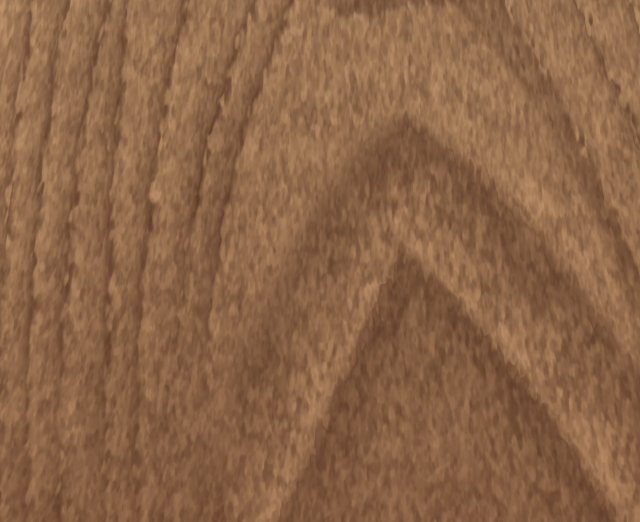
Write a Shadertoy shader that draws this texture.

```glsl
// Flat-sawn brown wood: nested pointed arches, with curved growth lines either side.
// Edges are analytic curves whose distance is frayed by soft cellular noise;
// the same noise, stretched along the grain, draws the short fibres.

// Lengths are fractions of the canvas width, measured down from the top left.
const vec3 DARK_WOOD = vec3(0.44, 0.30, 0.21);
const vec3 LIGHT_WOOD = vec3(0.70, 0.53, 0.38);
const vec2 INNER_APEX = vec2(0.628, 0.391);
const vec2 OUTER_APEX = vec2(0.632, 0.182);
const vec2 FIBRE_FREQ = vec2(170.0, 56.0);
const float FIBRE_CONTRAST = 0.66;
const float FRAY = 0.042;
const float TONE_MEAN = 0.39;
const float TONE_CONTRAST = 1.25;
const int LINES = 7;
const float LINE_TOP[LINES] = float[](0.050, 0.105, 0.168, 0.200, 0.289, 0.397, 0.456);
const float LINE_FOOT[LINES] = float[](-0.005, 0.040, 0.090, 0.162, 0.211, 0.267, 0.313);

float hash(vec2 p) {
    vec3 q = fract(p.xyx * vec3(0.1031, 0.1030, 0.0973));
    q += dot(q, q.yzx + 33.33);
    return fract((q.x + q.y) * q.z);
}

// Cellular noise with cell values blended by closeness, 0 to 1.
float softCells(vec2 p) {
    vec2 cell = floor(p);
    float total = 0.0, weight = 0.0;
    for (int j = -1; j <= 1; j++)
    for (int i = -1; i <= 1; i++) {
        vec2 c = cell + vec2(i, j);
        vec2 d = c + vec2(hash(c), hash(c + 71.7)) - p;
        float w = exp(-5.0 * dot(d, d));
        total += w * hash(c + 19.3);
        weight += w;
    }
    return total / weight;
}

float bell(float d, float width) {
    return exp(-d * d / (width * width));
}

// Approximate distance inside a pointed arch; each side is (slope, curvature).
float archDepth(vec2 p, vec2 apex, vec2 leftSide, vec2 rightSide) {
    float dx = p.x - apex.x;
    float side = smoothstep(-0.02, 0.02, dx);
    vec2 shape = mix(leftSide, rightSide, side);
    float a = abs(dx);
    float slope = shape.x + 2.0 * shape.y * a;
    float drop = p.y - apex.y - a * (shape.x + shape.y * a);
    return drop * inversesqrt(1.0 + slope * slope);
}

// A thin dark line with a soft shadow on its left and a pale lip on its right.
float growthLine(float d) {
    return 0.34 * bell(d, 0.0050) + 0.13 * bell(d + 0.010, 0.015) - 0.07 * bell(d - 0.016, 0.012);
}

void mainImage(out vec4 fragColor, in vec2 fragCoord) {
    float height = iResolution.y / iResolution.x;
    vec2 p = vec2(fragCoord.x, iResolution.y - fragCoord.y) / iResolution.x;
    float down = p.y / height;

    // Grain coordinates lean with the growth lines.
    vec2 grain = vec2(p.x + 0.28 * (0.58 - p.x) * p.y, p.y);
    float fibre = softCells(grain * FIBRE_FREQ);
    float fine = softCells(grain * FIBRE_FREQ * vec2(1.7, 1.9) + 40.0);
    float patches = softCells(grain * vec2(24.0, 9.0) + 9.0);
    float fray = FRAY * (fibre - 0.5);

    // Broad light: tan at the top left, dimmer toward the lower left.
    float leftSide = 1.0 - smoothstep(0.25, 0.75, p.x);
    float tone = 0.57 - down * mix(0.12, 0.27, leftSide);
    tone += 0.20 * exp(-p.x / 0.09) * (1.0 - down);

    // Outer arch: a shaded edge that lightens inward.
    float outer = archDepth(p, OUTER_APEX, vec2(0.55, 3.84), vec2(0.60, 1.38)) + fray * 0.8;
    float rightArch = smoothstep(0.58, 0.66, p.x);
    float soft = mix(0.030, 0.011, rightArch);
    float outerTone = mix(0.17, 0.37, smoothstep(0.01, 0.11, outer));
    outerTone -= 0.06 * rightArch * bell(outer - 0.008, 0.012);
    tone += mix(0.04, 0.10, rightArch) * bell(outer + 0.03, 0.03) * smoothstep(0.4, 0.5, p.x);
    tone = mix(tone, outerTone, smoothstep(-soft, soft, outer));

    // Inner arch: a pale rim outside, the darkest shade just within.
    float inner = archDepth(p, INNER_APEX, vec2(2.2, 0.0), vec2(0.85, 1.15)) + fray * 0.6;
    tone += 0.20 * bell(inner + 0.020, 0.025);
    float innerTone = mix(0.05, 0.28, smoothstep(0.0, 0.10, inner));
    tone = mix(tone, innerTone, smoothstep(-0.007, 0.007, inner));

    // Left growth lines sweep outward as they rise.
    float rise = pow(max(1.0 - down, 0.0), 2.6);
    float wobble = 0.0022 * sin(p.y * 47.0 + p.x * 30.0) + 0.0012 * sin(p.y * 131.0);
    for (int i = 0; i < LINES; i++) {
        float lineX = mix(LINE_FOOT[i], LINE_TOP[i], rise);
        float strength = mix(1.0, i > 4 ? 0.15 : 0.55, smoothstep(0.3, 0.85, down));
        tone -= strength * growthLine(p.x - lineX + wobble + fray * 0.25);
    }
    // Dim strip between the last two lines.
    float stripX = mix(0.290, 0.427, rise);
    tone -= 0.10 * bell(p.x - stripX, 0.025) * (1.0 - smoothstep(0.5, 0.9, down));

    // Right side: a dark band between two curves, then two further lines.
    float bandStart = p.x - (0.710 + 0.90 * p.y - 0.69 * p.y * p.y) + fray * 0.4;
    float bandEnd = p.x - (0.781 + 0.60 * p.y - 0.23 * p.y * p.y) + fray * 0.4;
    float band = smoothstep(-0.008, 0.010, bandStart) * (1.0 - smoothstep(-0.010, 0.012, bandEnd));
    float rightFade = 1.0 - 0.6 * smoothstep(0.45, 0.95, down);
    tone -= rightFade * (0.24 * band + 0.16 * bell(bandStart, 0.008) + 0.18 * bell(bandEnd, 0.008));
    for (int i = 0; i < 2; i++) {
        float lineX = 0.898 + 0.079 * float(i) + 0.45 * p.y;
        tone -= 0.85 * growthLine(p.x - lineX + wobble + fray * 0.4);
    }

    // Wavy tip of the next arch, cut by the top edge.
    float tipY = 0.010 + 0.011 * sin((p.x - 0.50) * 27.0);
    float tipSpan = smoothstep(0.50, 0.53, p.x) * (1.0 - smoothstep(0.69, 0.73, p.x));
    tone -= 0.34 * tipSpan * (1.0 - smoothstep(-0.004, 0.012, p.y - tipY + fray * 0.3));

    // Fibres and faint mottling, then the overall contrast.
    float fibreGain = FIBRE_CONTRAST * mix(0.65, 1.0, smoothstep(0.05, 0.5, tone));
    tone += fibreGain * (0.65 * (fibre - 0.5) + 0.46 * (fine - 0.5)) + 0.13 * (patches - 0.5);
    tone = TONE_MEAN + TONE_CONTRAST * (tone - 0.36);

    vec3 colour = mix(DARK_WOOD, LIGHT_WOOD, clamp(tone, -0.40, 1.20));
    colour += vec3(0.010, -0.004, -0.006) * (down - 0.5);
    fragColor = vec4(colour, 1.0);
}
```
